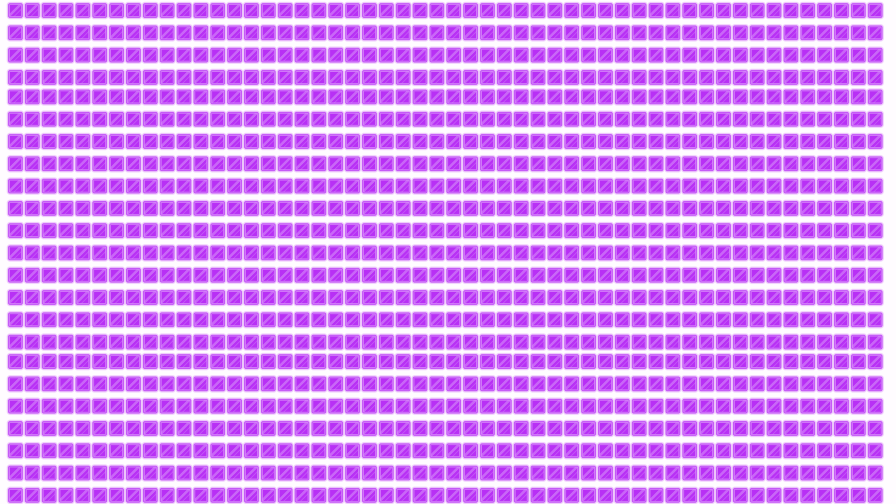
Give the GLSL for this pattern, as a Shadertoy shader.

```glsl
// Rows of glossy violet rounded tiles with pale rims on white, spaced in groups.
#define COLUMNS 52.0
#define CANVAS_WIDTH 53.15     // canvas width in column pitches
#define FIRST_COLUMN 0.915     // centre of the leftmost tile
#define ROW_PITCH 1.322
#define SHORT_PITCH 1.158      // tighter step between row groups
#define ROWS_PER_GROUP 12.0
#define GROUP_START 5.75       // first row of a group, from the top
#define TILE_HALF 0.435
#define CORNER 0.12
#define RIM_DEPTH 0.085
#define RIM_WIDTH 0.045
#define HALO 0.13

const vec3 PAPER = vec3(1.00, 0.99, 1.00);
const vec3 MIST = vec3(0.91, 0.72, 0.98);
const vec3 RIM = vec3(0.87, 0.61, 0.98);
const vec3 SHEEN = vec3(0.79, 0.40, 0.97);
const vec3 BEVEL = vec3(0.77, 0.35, 0.97);
const vec3 VIOLET = vec3(0.72, 0.19, 0.96);

float roundedBox(vec2 p, float halfSize, float radius) {
    vec2 q = abs(p) - halfSize + radius;
    return length(max(q, 0.0)) + min(max(q.x, q.y), 0.0) - radius;
}

// Smooth stripe of the given half width around zero
float stripe(float x, float halfWidth, float blur) {
    return smoothstep(-blur, blur, halfWidth - abs(x));
}

// Offset from the centre of the nearest tile column
float columnOffset(float x) {
    float fromFirst = x - FIRST_COLUMN;
    return fromFirst - clamp(floor(fromFirst + 0.5), 0.0, COLUMNS - 1.0);
}

// Upward offset from the nearest row, measured from the canvas top
float rowOffset(float depth) {
    float period = (ROWS_PER_GROUP - 1.0) * ROW_PITCH + SHORT_PITCH;
    float local = mod(depth - GROUP_START + 0.5 * SHORT_PITCH, period) - 0.5 * SHORT_PITCH;
    float row = clamp(floor(local / ROW_PITCH + 0.5), 0.0, ROWS_PER_GROUP - 1.0);
    return row * ROW_PITCH - local;
}

vec3 tileFace(vec2 p, float d, float blur) {
    // Diagonal gloss: one broad band and a thin companion
    float across = (p.y - p.x) * 0.7071;
    float gloss = stripe(across - 0.04, 0.075, blur)
                + 0.6 * stripe(across + 0.19, 0.03, blur);
    vec3 face = mix(VIOLET, SHEEN, clamp(gloss, 0.0, 1.0));

    // Bevel outside the inset rim line
    face = mix(face, BEVEL, smoothstep(-blur, blur, d + RIM_DEPTH));
    return mix(face, RIM, 0.6 * stripe(d + RIM_DEPTH, RIM_WIDTH * 0.5, blur));
}

void mainImage(out vec4 fragColor, in vec2 fragCoord) {
    float pixel = CANVAS_WIDTH / iResolution.x;
    float blur = 0.5 * pixel;
    float depth = (iResolution.y - fragCoord.y) * pixel;
    vec2 p = vec2(columnOffset(fragCoord.x * pixel), rowOffset(depth));
    float d = roundedBox(p, TILE_HALF, CORNER);

    // Soft lavender halo fading into the paper
    vec3 color = mix(MIST, PAPER, smoothstep(0.0, HALO, d));
    color = mix(color, tileFace(p, d, blur), smoothstep(blur, -blur, d));
    fragColor = vec4(color, 1.0);
}
```
